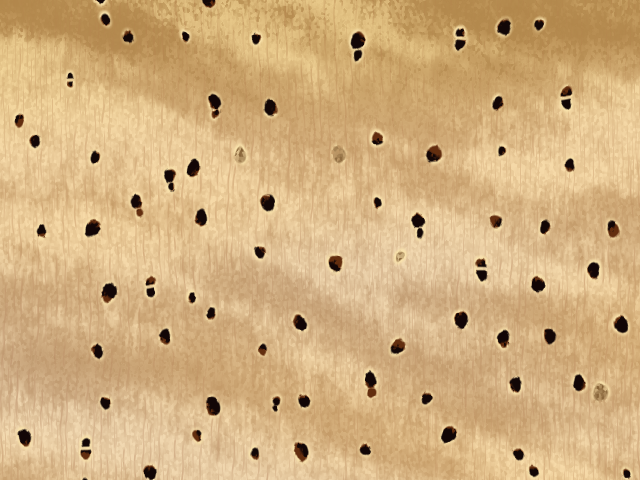
This texture is drawn by a WebGL 2 fragment shader. Its source:

```glsl
#version 300 es
precision highp float;

#define PORE_CELL 0.122
#define PORE_SHARE 0.86
#define PORE_MIN 0.0085
#define PORE_MAX 0.0168
#define EDGE_SOFT 0.0016
#define HALO_WIDTH 0.0095
#define RAY_COLUMNS 58.0
#define RAY_STRENGTH 0.36
#define GRAIN_STRENGTH 0.62
#define FIBRE_STRENGTH 0.45
#define CLOUD_STRENGTH 0.75
#define BAND_STRENGTH 0.62

uniform vec2 u_resolution;
out vec4 fragColor;

const vec3 LIGHT_WOOD = vec3(0.93, 0.81, 0.615);
const vec3 MID_WOOD = vec3(0.815, 0.665, 0.465);
const vec3 DARK_WOOD = vec3(0.69, 0.52, 0.31);
const vec3 RAY_TINT = vec3(0.73, 0.53, 0.35);
const vec3 HALO = vec3(0.98, 0.89, 0.67);
const vec3 BROWN = vec3(0.39, 0.18, 0.06);
const vec3 DARK = vec3(0.07, 0.025, 0.025);
const vec3 FILLED = vec3(0.54, 0.40, 0.23);

vec3 hash3(vec2 p) {
    vec3 q = fract(p.xyx * vec3(0.1031, 0.1030, 0.0973));
    q += dot(q, q.yxz + 33.33);
    return fract((q.xxy + q.yzz) * q.zyx);
}

// Cellular noise with blended cell borders, centred on zero
float softCells(vec2 p, float crisp) {
    vec2 cell = floor(p);
    float sum = 0.0, weight = 0.0;
    for (int j = -1; j <= 1; j++)
    for (int i = -1; i <= 1; i++) {
        vec2 id = cell + vec2(i, j);
        vec3 h = hash3(id + 71.0);
        vec2 d = id + h.xy - p;
        float w = exp(-crisp * dot(d, d));
        sum += w * (h.z - 0.5);
        weight += w;
    }
    return sum / weight;
}

// Layered sines: long, gently sloping growth bands
float growthBands(vec2 p) {
    vec2 q = vec2(p.x * 2.6, p.y * 11.0 + p.x * 1.3);
    float sum = 0.0, amp = 0.5;
    for (int i = 0; i < 5; i++) {
        float k = float(i);
        sum += amp * sin(q.y + 1.6 * sin(q.x + k * 2.3) + 0.7 * sin(q.x * 2.3 + q.y * 0.4));
        q = q * vec2(1.4, 1.7) + vec2(1.7, 0.9 + 0.4 * q.x);
        amp *= 0.7;
    }
    return sum;
}

// Thin wavering vertical rays, broken into short uneven runs
float rays(vec2 p, float columns) {
    float waver = 0.3 * sin(p.y * 11.0 + p.x * 5.0) + 0.07 * sin(p.y * 83.0 + p.x * 40.0);
    float x = p.x * columns + waver;
    vec3 h = hash3(vec2(floor(x), columns));
    float line = 1.0 - smoothstep(0.02, 0.17, abs(fract(x) - 0.25 - 0.5 * h.x));
    float run = softCells(vec2(floor(x) * 3.0 + 0.5, p.y * 26.0 + h.y * 9.0), 7.0);
    float patches = 0.2 * sin(p.x * 5.0 + 1.5 * sin(p.y * 6.0));
    return line * smoothstep(-0.2, 0.4, run + patches);
}

// Rounded, slightly tall outline with a ragged edge
float blob(vec2 d, float r, float seed, float ragged) {
    d.x += (seed - 0.5) * 0.4 * d.y;
    d *= vec2(1.12, 0.88);
    float a = atan(d.y, d.x);
    float wobble = 0.07 * sin(2.0 * a + seed * 40.0) + 0.06 * sin(3.0 * a + seed * 70.0);
    return length(d) - r * (1.0 + wobble) + 0.0026 * ragged;
}

// Single, barred or paired pore, chosen by kind
float poreShape(vec2 d, float r, float kind, float seed, float ragged) {
    if (kind < 0.13) {
        float both = min(blob(d - vec2(0.0, r * 0.7), r * 0.8, seed, ragged),
                         blob(d + vec2(0.0, r * 0.75), r * 0.85, fract(seed + 0.37), ragged));
        return max(both, 0.0034 - abs(d.y + (seed - 0.5) * 0.4 * d.x));
    }
    float body = blob(d, r, seed, ragged);
    if (kind < 0.22) {
        vec2 side = vec2((seed - 0.5) * 1.8, -1.8) * r;
        body = min(body, blob(d - side, r * 0.6, fract(seed + 0.61), ragged));
    }
    return body;
}

void main() {
    vec2 p = gl_FragCoord.xy / u_resolution.y;

    // Wood ground
    float fine = softCells(p * vec2(185.0, 150.0), 9.0);
    float fibre = softCells(p * vec2(135.0, 34.0), 9.0);
    float coarse = softCells(p * vec2(38.0, 24.0), 7.0);
    float drift = softCells(vec2(p.x * 5.0, p.y * 12.0 + p.x * 3.0), 4.0);
    float tone = 0.5 + BAND_STRENGTH * growthBands(p) + CLOUD_STRENGTH * drift
               + 0.35 * coarse + FIBRE_STRENGTH * fibre;
    float grained = mix(tone, smoothstep(0.05, 0.95, tone), 0.7) + GRAIN_STRENGTH * fine;
    vec3 col = mix(MID_WOOD, LIGHT_WOOD, clamp(grained, -0.5, 1.3));
    float shade = 0.9 * smoothstep(0.7, 1.15, p.y) - 0.4 * tone + 0.5 * fine + 0.3 * fibre;
    col = mix(col, DARK_WOOD, 0.75 * smoothstep(0.1, 0.6, shade));
    float streak = max(rays(p, RAY_COLUMNS), 0.7 * rays(p + 3.0, RAY_COLUMNS * 1.7));
    col = mix(col, RAY_TINT, RAY_STRENGTH * streak * (0.9 + fine));

    // Olive tint above, faint grey-pink below
    float cloud = sin(p.x * 4.0 + 2.0 * sin(p.y * 5.0)) * sin(p.y * 7.0 + p.x * 2.0);
    col *= mix(vec3(1.0), vec3(0.97, 0.96, 0.86), smoothstep(0.65, 1.0, p.y + 0.05 * cloud));
    col += vec3(-0.014, -0.004, 0.024) * (0.5 + cloud) * (1.0 - smoothstep(0.4, 0.7, p.y));

    // Nearest pore among the neighbouring cells
    vec2 cell = floor(p / PORE_CELL);
    float nearest = 1.0, cover = 1.0;
    vec3 inside = DARK;
    for (int j = -1; j <= 1; j++)
    for (int i = -1; i <= 1; i++) {
        vec2 id = cell + vec2(i, j);
        vec3 h = hash3(id + 13.0), g = hash3(id + 157.0);
        if (g.x > PORE_SHARE) continue;
        vec2 d = p - (id + 0.1 + 0.8 * h.xy) * PORE_CELL;
        float r = mix(PORE_MIN, PORE_MAX, h.z);
        float dist = poreShape(d, r, g.y, g.z, fine + coarse);
        if (dist < nearest) {
            nearest = dist;
            float turn = 40.0 * g.z;
            float stain = dot(d, vec2(cos(turn), sin(turn))) / r + 0.8 * fine;
            stain += 0.8 * step(0.88, g.y) + 0.5 * smoothstep(-0.003, 0.0, dist);
            inside = mix(DARK, BROWN, smoothstep(0.4, 1.0, stain));
            bool filled = g.x < 0.05;
            cover = filled ? 0.6 + fine : 1.0;
            if (filled) inside = FILLED;
        }
    }

    // Pale uneven rim, then the pore itself
    float soft = EDGE_SOFT + 0.4 / u_resolution.y;
    float halo = 1.0 - smoothstep(0.001, HALO_WIDTH, nearest);
    col = mix(col, HALO, halo * clamp(0.6 + 0.9 * coarse + 0.6 * fine, 0.0, 1.0));
    col = mix(col, inside, cover * (1.0 - smoothstep(-soft, soft, nearest)));

    fragColor = vec4(clamp(col, 0.0, 1.0), 1.0);
}
```
